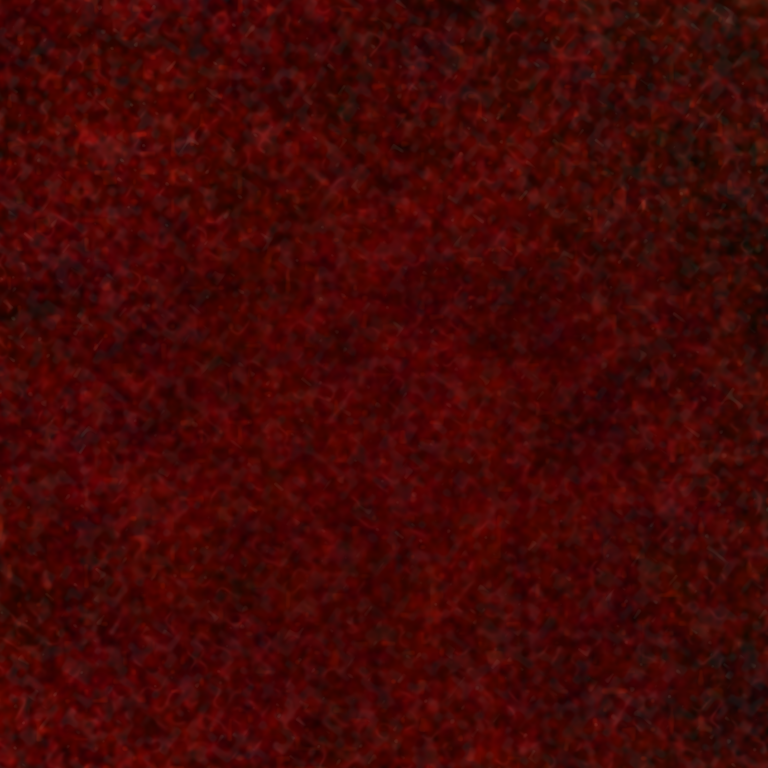
Give the GLSL for this texture, as a WebGL 1 fragment shader.

```glsl
precision highp float;
// Dark crimson felt: fine soft grain and short curled fibres in deep red,
// layered from value noise. Broad clouds shift the brightness, contrast and
// hue, so the right side is darker and browner and the centre is calmer.

uniform vec2 u_resolution;

float hash(vec2 cell, float seed) {
  vec3 p = fract(vec3(cell.xyx + seed * 17.3) * vec3(0.1031, 0.1030, 0.0973));
  p += dot(p, p.yzx + 33.33);
  return fract((p.x + p.y) * p.z);
}

// Smooth value noise, 0 to 1.
float noise(vec2 p, float seed) {
  vec2 cell = floor(p);
  vec2 f = fract(p);
  f = f * f * (3.0 - 2.0 * f);
  float low = mix(hash(cell, seed), hash(cell + vec2(1.0, 0.0), seed), f.x);
  float high = mix(hash(cell + vec2(0.0, 1.0), seed), hash(cell + 1.0, seed), f.x);
  return mix(low, high, f.y);
}

// Noise centred on zero, with octaves turned to hide the lattice.
float clouds(vec2 p, float seed) {
  float sum = 0.0;
  float weight = 0.5;
  for (int i = 0; i < 4; i++) {
    sum += weight * (noise(p, seed + float(i)) - 0.5);
    p = mat2(1.6, 1.2, -1.2, 1.6) * p;
    weight *= 0.6;
  }
  return sum;
}

// Soft rounded curls along the middle level of a noise field.
float fibres(vec2 p, float seed) {
  float level = 2.0 * noise(p, seed) - 1.0;
  return exp(-level * level * 9.0);
}

// Sparse soft specks; amount is the height of the noise that is lit.
float specks(vec2 p, float amount, float seed) {
  return smoothstep(1.0 - amount, 1.0, noise(p, seed));
}

void main() {
  vec2 uv = gl_FragCoord.xy / u_resolution;
  vec2 turned = mat2(0.8, 0.6, -0.6, 0.8) * uv;

  // Broad variation across the cloth.
  float tone = clouds(uv * 5.0, 1.0);
  float patches = clouds(uv * 16.0, 7.0);
  float fromCentre = length(uv - vec2(0.52, 0.40));
  float roughness = 0.82 + 0.40 * smoothstep(0.12, 0.65, fromCentre) + 0.3 * tone;
  float brown = smoothstep(0.2, 0.7, fromCentre) * smoothstep(0.3, 1.0, uv.x);

  // Faint weave in the two axis directions.
  float weave = noise(uv * vec2(80.0, 22.0), 12.0) + noise(uv * vec2(22.0, 80.0), 13.0) - 1.0;

  // Fine grain and short fibres, lit only in patches.
  float grain = 0.60 * noise(uv * 104.0, 20.0) + 0.40 * noise(turned * 132.0, 21.0) - 0.5;
  float curl = fibres(turned * 62.0, 22.0) * smoothstep(0.35, 0.85, noise(uv * 72.0, 23.0));
  float clumps = noise(turned * 50.0, 24.0) - 0.5;
  float detail = 0.19 * grain + 0.075 * (curl - 0.2) + 0.05 * clumps;

  // Red carries the light; lit fibres are tinted orange, pink or brown.
  float red = 0.266 + roughness * detail + 0.11 * tone + 0.13 * patches
            + 0.03 * weave - 0.025 * brown + 0.025 * (0.5 - uv.x);
  float hue = 0.7 * (noise(uv * 62.0, 30.0) - 0.5) + clouds(uv * 9.0, 31.0);
  float lit = noise(turned * 96.0, 33.0);
  float tint = 0.006 + roughness * (0.042 * smoothstep(0.42, 0.85, lit) + 0.025 * curl);
  tint += 0.10 * max(roughness * detail, 0.0) + 0.010 * brown;
  float green = tint + 0.022 * hue + 0.008 * brown;
  float blue = tint - 0.028 * hue - 0.004 - 0.006 * brown;

  // Rare glints: orange fibre tips and greyish lint.
  float ember = specks(uv * 80.0, 0.22, 40.0) * roughness;
  float lint = specks(turned * 92.0, 0.14, 41.0) * roughness;
  vec3 color = vec3(red, green, blue);
  color += ember * vec3(0.08, 0.025, 0.004) + lint * vec3(0.04, 0.06, 0.05);

  gl_FragColor = vec4(clamp(color, 0.0, 1.0), 1.0);
}
```
